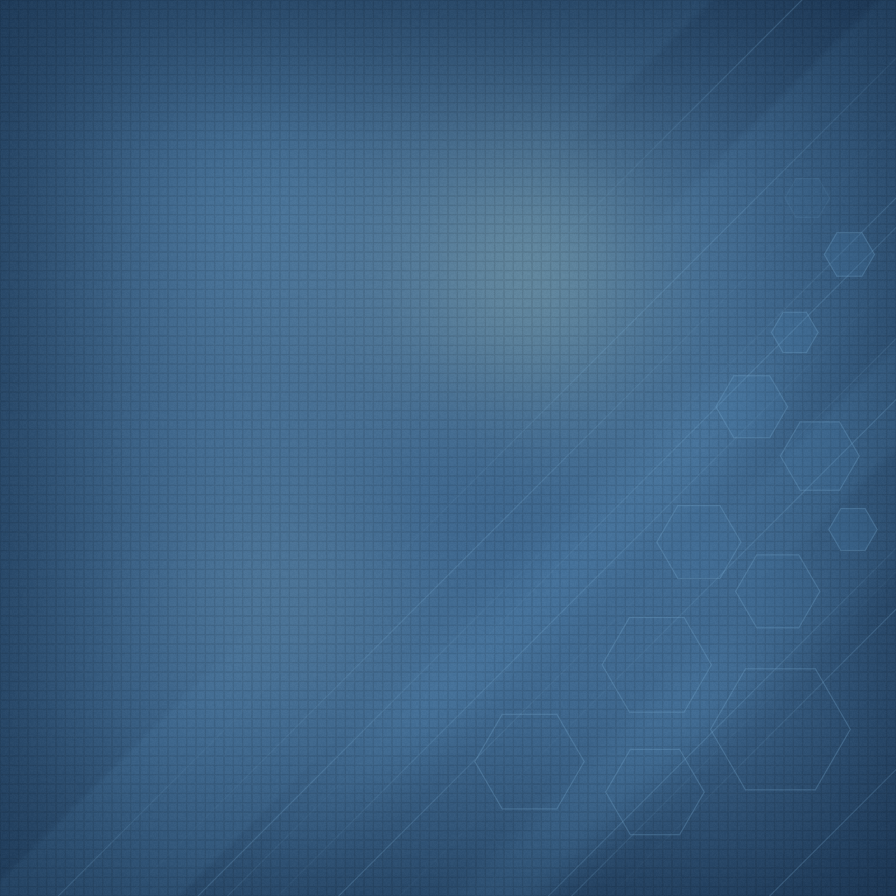
A Shadertoy shader for this background:

```glsl
// Draws a blue glowing backdrop with fine mesh, diagonal streaks and outlined hexagons.

const vec3 CORNER = vec3(0.10, 0.20, 0.31);
const vec3 MIDDLE = vec3(0.25, 0.41, 0.56);
const vec3 LINE_COLOR = vec3(0.45, 0.65, 0.80);
const vec3 HEX_FILL = vec3(0.30, 0.53, 0.72);
const vec3 BAND_TINT = vec3(0.020, 0.030, 0.035);
const float MESH_CELLS = 96.0;
const float MESH_DEPTH = 0.09;
const float GRAIN_CELLS = 768.0;
const float GRAIN_DEPTH = 0.018;
const float STROKE = 0.0011;
const float STREAK_ALPHA = 0.26;
const float HEX_ALPHA = 0.30;

// Streak offsets, measured as x - y
const int STREAKS = 13;
const float OFFSETS[STREAKS] = float[](-0.105, 0.065, 0.142, 0.221, 0.254,
    0.310, 0.378, 0.446, 0.612, 0.638, 0.680, 0.859, -0.105);

// Hexagon centre and circumradius
const int HEXES = 12;
const vec3 HEX[HEXES] = vec3[](
    vec3(0.901, 0.779, 0.025), vec3(0.948, 0.716, 0.028),
    vec3(0.887, 0.629, 0.026), vec3(0.839, 0.546, 0.040),
    vec3(0.915, 0.491, 0.044), vec3(0.952, 0.409, 0.027),
    vec3(0.780, 0.395, 0.047), vec3(0.868, 0.340, 0.047),
    vec3(0.733, 0.258, 0.061), vec3(0.871, 0.186, 0.078),
    vec3(0.591, 0.150, 0.061), vec3(0.731, 0.116, 0.055));

float hash(vec2 p) {
    vec3 q = fract(vec3(p.xyx) * 0.1031);
    q += dot(q, q.yzx + 33.33);
    return fract((q.x + q.y) * q.z);
}

float glow(vec2 p, vec2 center, vec2 size) {
    vec2 q = (p - center) / size;
    return exp(-dot(q, q));
}

float band(float s, float start, float end, float soft) {
    return smoothstep(start - soft, start + soft, s)
         * (1.0 - smoothstep(end - soft, end + soft, s));
}

// Coverage of a thin stroke at distance d
float stroke(float d, float pixel) {
    float halfWidth = max(STROKE * 0.5, pixel * 0.3);
    return 1.0 - smoothstep(halfWidth - pixel * 0.5, halfWidth + pixel * 0.7, abs(d));
}

float hexDistance(vec2 q, float radius) {
    q = abs(q);
    return max(q.y, q.x * 0.866 + q.y * 0.5) - radius * 0.866;
}

vec3 backdrop(vec2 p) {
    vec2 low = smoothstep(vec2(-0.20), vec2(0.28), p);
    vec2 high = 1.0 - smoothstep(vec2(0.75, 0.72), vec2(1.25, 1.20), p);
    vec3 color = mix(CORNER, MIDDLE, low.x * low.y * high.x * high.y);
    color += vec3(0.090, 0.080, 0.035) * glow(p, vec2(0.60, 0.69), vec2(0.13, 0.15));
    color += vec3(0.045, 0.035, 0.015) * glow(p, vec2(0.46, 0.69), vec2(0.28, 0.20));
    color += vec3(0.040, 0.035, 0.020) * glow(p, vec2(0.32, 0.34), vec2(0.14));
    color += vec3(0.010, 0.020, 0.025) * glow(p, vec2(0.29, 0.80), vec2(0.13));
    color -= vec3(0.025, 0.025, 0.018) * glow(p, vec2(0.53, 0.48), vec2(0.13));
    return color;
}

// Broad diagonal light and shade
vec3 diagonals(float s, float along) {
    float upper = smoothstep(1.35, 1.75, along);
    float lower = 1.0 - smoothstep(0.25, 0.65, along);
    vec3 tint = -BAND_TINT * band(s, -0.205, -0.02, 0.008) * upper;
    tint += BAND_TINT * band(s, -0.017, 0.20, 0.006) * lower;
    tint += BAND_TINT * band(s, 0.22, 0.32, 0.05) * band(along, 0.45, 1.5, 0.25);
    tint += BAND_TINT * band(s, 0.385, 0.50, 0.01) * smoothstep(1.1, 1.5, along);
    tint += BAND_TINT * band(s, 0.51, 0.60, 0.03) * (1.0 - smoothstep(0.8, 1.3, along));
    return tint - BAND_TINT * smoothstep(0.59, 0.67, s);
}

void mainImage(out vec4 fragColor, in vec2 fragCoord) {
    vec2 p = fragCoord / iResolution.xy;
    float pixel = 1.0 / iResolution.y;
    float s = p.x - p.y;
    float along = p.x + p.y;
    vec3 color = backdrop(p) + diagonals(s, along);

    // Woven mesh and grain
    vec2 cell = abs(fract(p * MESH_CELLS) - 0.5);
    float blur = MESH_CELLS * pixel * 0.5;
    vec2 mesh = smoothstep(vec2(0.42 - blur), vec2(0.42 + blur), cell);
    color *= 1.0 + MESH_DEPTH * (0.25 - max(mesh.x, mesh.y));
    color += GRAIN_DEPTH * (hash(floor(p * GRAIN_CELLS)) - 0.5);

    // Fine streaks that brighten and fade along their length
    for (int i = 0; i < STREAKS - 1; i++) {
        float fade = 0.55 + 0.45 * sin(along * 4.0 + float(i) * 2.1);
        fade *= mix(smoothstep(0.9, 1.4, along), 1.0, smoothstep(-0.05, 0.06, OFFSETS[i]));
        float line = stroke((s - OFFSETS[i]) * 0.7071, pixel);
        color = mix(color, LINE_COLOR, STREAK_ALPHA * fade * line);
    }

    // Hexagons, with smaller ones more solid
    for (int i = 0; i < HEXES; i++) {
        float d = hexDistance(p - HEX[i].xy, HEX[i].z);
        float solid = 0.16 * (1.0 - smoothstep(0.027, 0.065, HEX[i].z));
        float strength = i == 0 ? 0.35 : 1.0;
        float inside = 1.0 - smoothstep(-pixel, pixel, d);
        color = mix(color, HEX_FILL, solid * strength * inside);
        color = mix(color, LINE_COLOR, HEX_ALPHA * strength * stroke(d, pixel));
    }
    fragColor = vec4(clamp(color, 0.0, 1.0), 1.0);
}
```
